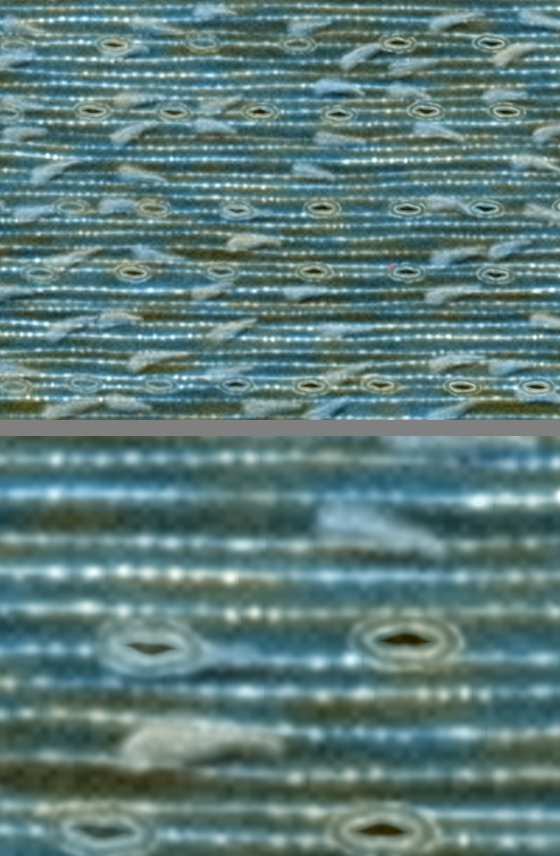
Top, the full canvas; bottom, a detail of the centre.
Give the GLSL for this texture, as a WebGL 2 fragment shader.

```glsl
#version 300 es
precision highp float;
// Leaf epidermis under a microscope: 33 rows of beaded cell walls, five files
// of stomata with pale double rims, and soft tapered hairs on a jittered grid.
// Lengths are in canvas heights; noise adds waviness, fading and stains.
uniform vec2 u_resolution;
out vec4 fragColor;

float hash(vec2 p) {
  return fract(sin(dot(p, vec2(127.1, 311.7))) * 43758.5453);
}

float noise(vec2 p) {
  vec2 i = floor(p), f = fract(p);
  f = f * f * (3.0 - 2.0 * f);
  return mix(mix(hash(i), hash(i + vec2(1, 0)), f.x),
             mix(hash(i + vec2(0, 1)), hash(i + vec2(1, 1)), f.x), f.y);
}

float bell(float d, float width) {
  return exp(-d * d / (width * width));
}

// Approximate distance to an ellipse
float ellipse(vec2 p, vec2 r) {
  float k = length(p / r);
  return k * (k - 1.0) / max(length(p / (r * r)), 0.001);
}

// Cell walls: x = halo, y = line, z = beads, w = warm fringe below
vec4 cellWalls(vec2 p) {
  vec4 walls = vec4(0.0);
  float row = floor(p.y * 33.0);
  for (float j = -1.0; j <= 1.0; j++) {
    float id = row + j;
    float seed = hash(vec2(id, 3.0));
    float wave = 0.01 * (noise(vec2(p.x * 6.0, id * 7.3)) - 0.5);
    float d = p.y - (id + 0.3 + 0.4 * seed) / 33.0 - wave;
    float fade = (0.6 + 0.4 * hash(vec2(id, 8.0))) * (0.35 + noise(vec2(p.x * 8.0, id * 4.1)));
    walls.x += fade * bell(d - 0.002, 0.0085);
    walls.y += fade * bell(d, 0.004) * (0.4 + 0.8 * noise(vec2(p.x * 45.0, id * 3.7)));
    walls.w += fade * bell(d + 0.0065, 0.005);
    float along = p.x * (34.0 + 12.0 * seed) + 9.0 * seed + 1.5 * noise(vec2(p.x * 13.0, id));
    float bead = hash(vec2(floor(along), id));
    float dx = (fract(along) - 0.35 - 0.3 * bead) / 40.0;
    float dy = d - 0.005 * (hash(vec2(id, floor(along))) - 0.5);
    walls.z += fade * (0.2 + bead) * bell(dx, 0.007) * bell(dy, 0.0055);
  }
  return walls;
}

// One file of stomata: x = pale rims, y = dark slit, z = body
vec3 stomata(vec2 p, vec3 file) {
  float id = floor((p.x - file.y) / file.z + 0.5);
  float seed = hash(vec2(id, file.x * 31.0));
  vec2 q = p - vec2(file.y + id * file.z + 0.02 * (seed - 0.5),
                    file.x + 0.01 * (hash(vec2(id, file.x * 57.0)) - 0.5));
  q.y += 0.04 * q.x + 0.004 * (noise(q * 60.0 + id) - 0.5);
  float focus = clamp(0.1 + 0.65 * p.x + 0.5 * (seed - 0.5), 0.1, 1.0);
  float blur = mix(0.0055, 0.0034, focus);
  float outer = ellipse(q, vec2(0.044, 0.021));
  float inner = ellipse(q, vec2(0.029, 0.0105));
  float slit = abs(q.y) - 0.0048 * (1.0 - q.x * q.x / 0.0004);
  float broken = 0.1 + 1.1 * noise(q * 110.0 + id * 9.0);
  float rims = 0.75 * bell(outer, blur) * broken + bell(inner, blur) * (0.5 + 0.5 * broken);
  return vec3(rims * (0.65 + 0.35 * focus),
              (1.0 - smoothstep(-0.003, 0.0018, slit)) * smoothstep(0.1, 0.6, focus),
              1.0 - smoothstep(-0.006, 0.005, outer));
}

// Hairs: x = pale body, y = lit upper edge, z = shadow below
vec3 hairs(vec2 p) {
  vec3 sum = vec3(0.0);
  vec2 pitch = vec2(0.23, 0.091), cell = floor(p / pitch);
  for (float j = -1.0; j <= 1.0; j++)
  for (float i = -1.0; i <= 1.0; i++) {
    vec2 id = cell + vec2(i, j);
    float a = hash(id + 11.0), b = hash(id + 27.0);
    if (hash(id + 43.0) > 0.88) continue;
    vec2 q = p - (id + vec2(0.15 + 0.7 * a, 0.25 + 0.5 * b)) * pitch;
    float angle = mix(-0.3, 0.45, hash(id + 61.0));
    q = mat2(cos(angle), -sin(angle), sin(angle), cos(angle)) * q;
    q.y += (4.0 * b - 0.5) * q.x * q.x + 0.006 * (noise(q * 45.0 + id) - 0.5);
    float halfLength = 0.036 + 0.022 * a;
    float t = clamp(q.x / halfLength, -1.0, 1.0);
    float radius = mix(0.023, 0.009, 0.5 + 0.5 * t);
    float d = length(q - vec2(t * halfLength, 0.0)) - radius;
    float body = 1.0 - smoothstep(-0.016, 0.006, d);
    float strength = (0.75 + 0.25 * b) * (0.7 + 0.4 * noise(q * vec2(45.0, 120.0) + id));
    sum.x = max(sum.x, body * strength);
    sum.y = max(sum.y, body * bell(q.y - radius * 0.3, 0.007) * strength);
    sum.z = max(sum.z, bell(q.y + radius + 0.005, 0.007) * bell(q.x, halfLength));
  }
  return sum;
}

void main() {
  vec2 p = gl_FragCoord.xy / u_resolution.y;
  vec2 bent = p + vec2(0.0, 0.012 * (noise(p * vec2(2.5, 5.0)) - 0.5) + 0.004 * p.x);

  // Dark furrows between the ribs
  float furrow = 0.0;
  float furrowY[6] = float[6](0.60, 0.29, 0.25, 0.158, 0.40, 0.68);
  for (int i = 0; i < 6; i++)
    furrow = max(furrow, bell(bent.y - furrowY[i], 0.013) * (0.5 + 0.5 * noise(vec2(p.x * 4.0, float(i) * 5.0))));

  // Green to teal tissue with long cell patches and broad haze
  float haze = smoothstep(0.2, 0.8, noise(p * vec2(3.5, 9.0) + 5.0));
  float patches = noise(p * vec2(20.0, 50.0)) * 0.6 + haze * 0.5;
  vec3 color = mix(vec3(0.20, 0.28, 0.23), vec3(0.28, 0.43, 0.44), patches);
  float green = smoothstep(0.5, 0.85, noise(p * vec2(11.0, 30.0) + 17.0)) * smoothstep(0.65, 0.0, p.y);
  color = mix(color, vec3(0.21, 0.27, 0.13), 0.6 * green);
  color = mix(color, vec3(0.18, 0.24, 0.19), 0.8 * furrow);

  // Files of stomata: height, first centre, spacing
  vec3 files[5] = vec3[5](vec3(0.892, 0.04, 0.226), vec3(0.731, 0.01, 0.2), vec3(0.502, 0.17, 0.198),
                          vec3(0.349, 0.09, 0.22), vec3(0.083, 0.03, 0.177));
  vec3 pores = vec3(0.0);
  for (int i = 0; i < 5; i++) pores = max(pores, stomata(p, files[i]));

  vec4 walls = cellWalls(bent) * (1.0 - 0.5 * furrow) * (1.0 - 0.75 * pores.z) * (0.8 + 0.4 * haze);
  color = mix(color, vec3(0.35, 0.55, 0.60), min(0.85 * walls.x, 1.0));
  color = mix(color, vec3(0.46, 0.50, 0.42), min(0.45 * walls.w, 0.7));
  color = mix(color, vec3(0.60, 0.73, 0.74), min(0.85 * walls.y, 1.0));
  color = mix(color, vec3(0.82, 0.90, 0.89), min(0.95 * walls.z, 1.0));

  vec3 hair = hairs(p);
  color *= 1.0 - 0.28 * hair.z;
  color = mix(color, vec3(0.56, 0.68, 0.70), min(hair.x, 0.9));
  color = mix(color, vec3(0.72, 0.80, 0.80), 0.5 * hair.y);

  color = mix(color, vec3(0.38, 0.49, 0.47), 0.6 * pores.z);
  color = mix(color, vec3(0.66, 0.76, 0.74), min(0.9 * pores.x, 1.0));
  color = mix(color, vec3(0.16, 0.19, 0.11), 0.95 * pores.y);

  // Rusty fleck, colour drift, grain and contrast
  color = mix(color, vec3(0.72, 0.50, 0.45), 0.6 * bell(length(p - vec2(0.93, 0.367)), 0.009));
  color += vec3(-0.12, 0.0, 0.13) * (noise(p * vec2(14.0, 40.0) + 3.0) - 0.5);
  color += 0.08 * (noise(p * 150.0) - 0.5);
  color += 0.2 * (color - vec3(0.38, 0.49, 0.48));
  fragColor = vec4(color, 1.0);
}
```
